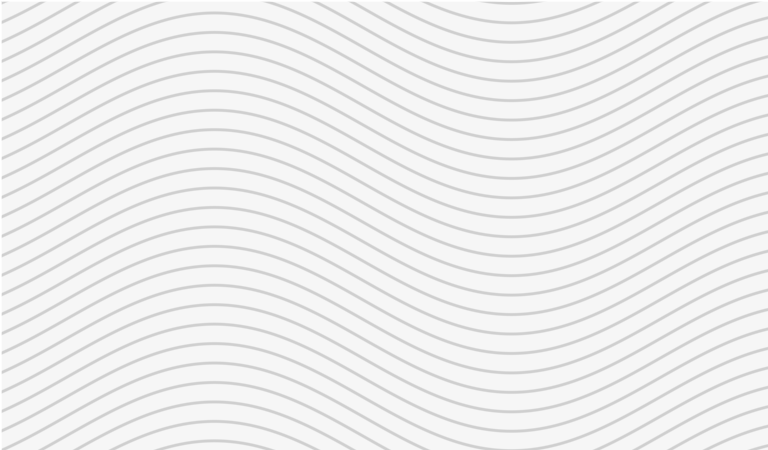
This pattern is drawn by a WebGL 1 fragment shader. Its source:

```glsl
precision highp float;
// Evenly spaced grey sine-wave lines on a pale ground, with a thin white rim at left and top.

uniform vec2 u_resolution;

// Lengths are in units of the canvas height.
#define WAVE_LENGTH  1.320
#define AMPLITUDE    0.1190
#define CREST_X      0.4766
#define LINE_SPACING 0.04322
#define LINE_OFFSET  0.8522
#define LINE_WIDTH   0.0064
#define RIM_WIDTH    0.0036
#define GROUND_COLOR vec3(0.965)
#define LINE_COLOR   vec3(0.812)
#define RIM_COLOR    vec3(1.0)

const float TAU = 6.2831853;

// Distance from p to the nearest wave line, corrected for the slope.
float waveLineDistance(vec2 p) {
  float frequency = TAU / WAVE_LENGTH;
  float phase = (p.x - CREST_X) * frequency;
  float height = p.y - LINE_OFFSET - AMPLITUDE * cos(phase);
  float slope = -AMPLITUDE * frequency * sin(phase);

  // Fold the height into a single band centred on its line.
  float band = fract(height / LINE_SPACING + 0.5) - 0.5;
  return abs(band) * LINE_SPACING / sqrt(1.0 + slope * slope);
}

void main() {
  vec2 p = gl_FragCoord.xy / u_resolution.y;
  float pixel = 1.0 / u_resolution.y;
  float edge = 0.9 * pixel;
  float halfWidth = 0.5 * LINE_WIDTH;

  // Antialiased stroke coverage.
  float ink = 1.0 - smoothstep(halfWidth - edge, halfWidth + edge, waveLineDistance(p));
  vec3 color = mix(GROUND_COLOR, LINE_COLOR, ink);

  // White rim along the left and top sides.
  float rimDistance = min(p.x, 1.0 - p.y);
  float rim = 1.0 - smoothstep(RIM_WIDTH - 0.5 * pixel, RIM_WIDTH + 0.5 * pixel, rimDistance);
  gl_FragColor = vec4(mix(color, RIM_COLOR, rim), 1.0);
}
```
